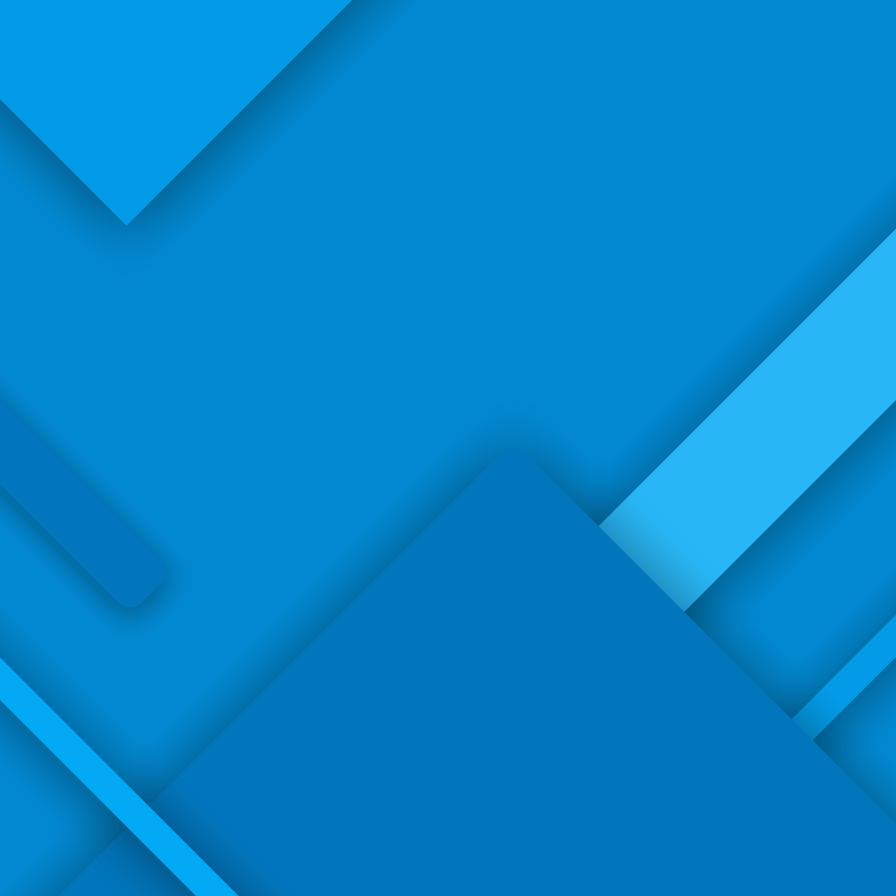
This background is drawn by a WebGL 1 fragment shader. Its source:

```glsl
precision highp float;
// Layered paper background: flat blue sheets and strips turned by 45 degrees.
// Each sheet is a rounded box in diagonal coordinates, painted back to front,
// and drops a soft shadow on everything below it.

uniform vec2 u_resolution;

const vec3 BASE_BLUE   = vec3(0.008, 0.533, 0.820);
const vec3 DEEP_BLUE   = vec3(0.004, 0.463, 0.741);
const vec3 BRIGHT_BLUE = vec3(0.012, 0.608, 0.910);
const vec3 VIVID_BLUE  = vec3(0.012, 0.663, 0.960);
const vec3 PALE_BLUE   = vec3(0.161, 0.714, 0.965);
const vec3 SHADOW_TINT = vec3(0.010, 0.080, 0.090);
const vec2 SHADOW_SHIFT = vec2(0.005, -0.005); // straight down on the canvas
const float FAR = 3.0; // bound that lies off the canvas

// Axis x runs down-right, axis y runs up-right, in canvas units.
vec2 toDiagonal(vec2 uv) {
  return vec2(uv.x - uv.y + 1.0, uv.x + uv.y - 1.0) * 0.70711;
}

// Signed excess beyond the box sides, per axis.
vec2 boxExcess(vec2 p, vec2 lo, vec2 hi) {
  return max(lo - p, p - hi);
}

float roundedBox(vec2 p, vec2 lo, vec2 hi, float radius) {
  vec2 d = boxExcess(p, lo, hi) + radius;
  return length(max(d, 0.0)) + min(max(d.x, d.y), 0.0) - radius;
}

// Product of two edge fades, so the shadow thins out around corners.
float softShadow(vec2 p, vec2 lo, vec2 hi, float reach) {
  vec2 d = boxExcess(p - SHADOW_SHIFT, lo, hi);
  vec2 fade = 1.0 - smoothstep(-reach, reach, d);
  return fade.x * fade.y;
}

vec3 addSheet(vec3 below, vec3 sheet, vec2 p, vec2 lo, vec2 hi,
              float radius, float reach, float strength) {
  float shade = strength * softShadow(p, lo, hi, reach);
  float pixel = 0.7 / min(u_resolution.x, u_resolution.y);
  float dist = roundedBox(p, lo, hi, radius);
  float cover = 1.0 - smoothstep(-pixel, pixel, dist);
  return mix(mix(below, SHADOW_TINT, shade), sheet, cover);
}

void main() {
  vec2 p = toDiagonal(gl_FragCoord.xy / u_resolution);
  vec3 color = BASE_BLUE;

  // Strips rising to the right, tucked under the large sheet
  color = addSheet(color, PALE_BLUE, p, vec2(0.8876, -0.2), vec2(1.0229, FAR),
                   0.0, 0.062, 0.48);
  color = addSheet(color, BRIGHT_BLUE, p, vec2(1.1923, -0.2), vec2(1.2255, FAR),
                   0.0, 0.058, 0.44);

  // Large sheet with a rounded peak
  color = addSheet(color, DEEP_BLUE, p, vec2(0.7532, -FAR), vec2(FAR, 0.0571),
                   0.019, 0.068, 0.50);

  // Short rounded bar at the left
  color = addSheet(color, DEEP_BLUE, p, vec2(-FAR, -0.3825), vec2(0.5875, -0.3149),
                   0.020, 0.032, 0.42);

  // Thin strip across the lower left corner
  color = addSheet(color, VIVID_BLUE, p, vec2(-FAR, -0.5524), vec2(FAR, -0.5188),
                   0.0, 0.062, 0.46);

  // Sheet hanging from the upper left corner
  color = addSheet(color, BRIGHT_BLUE, p, vec2(-FAR, -0.0783), vec2(0.2780, FAR),
                   0.0, 0.062, 0.48);

  gl_FragColor = vec4(color, 1.0);
}
```
